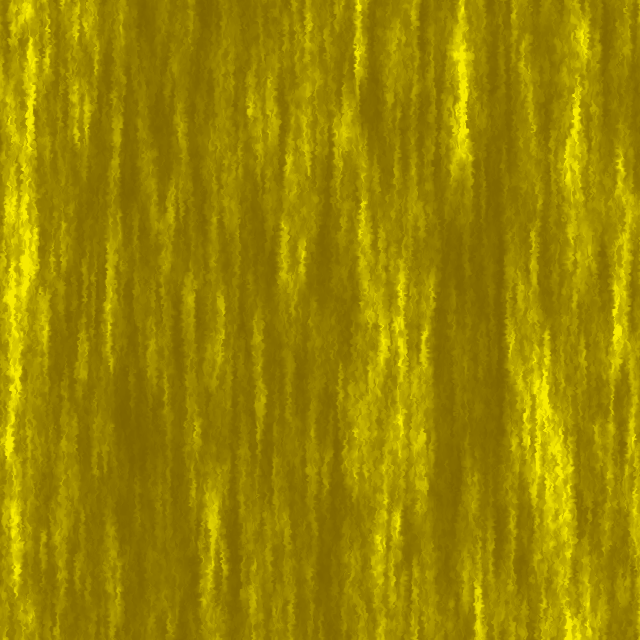
Write a WebGL 1 fragment shader that draws this texture.

```glsl
precision highp float;
// Draws golden yellow fibres: long vertical streaks with finely ragged edges.
uniform vec2 u_resolution;

vec3 hash3(vec2 cell) {
  vec3 q = fract(cell.xyx * vec3(0.1031, 0.1030, 0.0973));
  q += dot(q, q.yxz + 33.33);
  return fract((q.xxy + q.yzz) * q.zyx);
}

// Smooth cellular noise: scattered points blend their random tones, -0.5 to 0.5.
float cellTone(vec2 p) {
  vec2 home = floor(p);
  float total = 0.0;
  float weightSum = 0.0;
  for (int j = -1; j <= 1; j++) {
    for (int i = -1; i <= 1; i++) {
      vec2 cell = home + vec2(float(i), float(j));
      vec3 seed = hash3(cell);
      vec2 toPoint = cell + seed.xy - p;
      float weight = exp(-6.0 * dot(toPoint, toPoint));
      total += weight * (seed.z - 0.5);
      weightSum += weight;
    }
  }
  return total / weightSum;
}

void main() {
  vec2 uv = gl_FragCoord.xy / u_resolution;

  // Small sideways shifts fray the streak edges.
  vec2 p = uv;
  p.x += 0.006 * cellTone(uv * vec2(150.0, 240.0) + 71.0);

  // Layers from broad bands down to short fibres and grain.
  float sheen = 0.35 * (0.5 - uv.x);
  sheen += 1.1 * cellTone(p * vec2(10.0, 0.8) + vec2(13.0, 5.3));
  sheen += 1.3 * cellTone(p * vec2(24.0, 1.8) + vec2(47.0, 19.6));
  sheen += 1.25 * cellTone(p * vec2(52.0, 5.0) + vec2(101.0, 37.2));
  sheen += 1.25 * cellTone(p * vec2(115.0, 14.0) + vec2(211.0, 83.1));
  sheen += 0.7 * cellTone(p * vec2(260.0, 90.0) + vec2(307.0, 151.4));

  // The exponential keeps most fibres dark and lets a few shine.
  float red = min(0.47 + 0.135 * exp(sheen), 0.96);
  gl_FragColor = vec4(red, 1.11 * red - 0.15, 0.0, 1.0);
}
```
